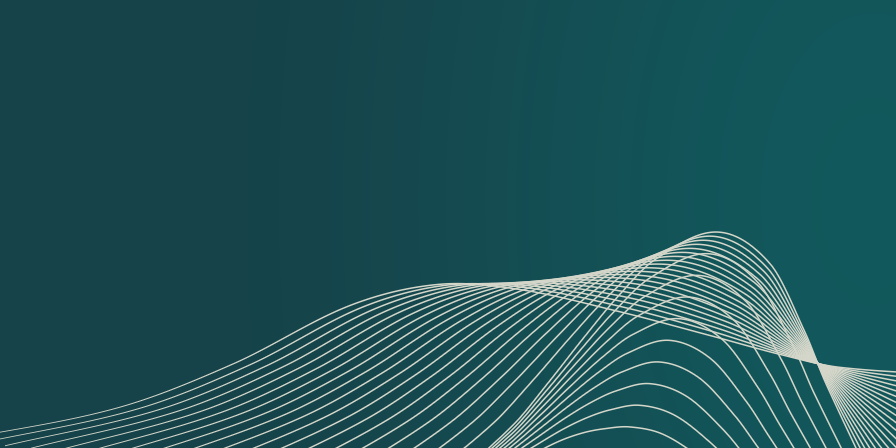
This background is drawn by a Shadertoy shader. Its source:

```glsl
// Fine pale lines weave a translucent ribbon over a deep teal gradient.
// Three guide curves are blended knot by knot; each blend is drawn as a
// smooth cubic spline y(x), with its distance corrected by the slope.

const int LAST = 10;

// Guide curves, in canvas heights: broad swell, tall crest, low inner arch
const vec2 SWELL[11] = vec2[11](
    vec2(-0.104, 0.016), vec2(0.260, 0.089), vec2(0.521, 0.188), vec2(0.781, 0.318),
    vec2(0.977, 0.365), vec2(1.159, 0.354), vec2(1.380, 0.305), vec2(1.589, 0.250),
    vec2(1.745, 0.208), vec2(1.875, 0.180), vec2(2.161, 0.161));
const vec2 CREST[11] = vec2[11](
    vec2(0.990, -0.089), vec2(1.146, 0.052), vec2(1.224, 0.146), vec2(1.302, 0.245),
    vec2(1.380, 0.339), vec2(1.464, 0.422), vec2(1.602, 0.482), vec2(1.719, 0.411),
    vec2(1.797, 0.258), vec2(1.844, 0.143), vec2(2.005, -0.198));
const vec2 ARCH[11] = vec2[11](
    vec2(0.990, -0.120), vec2(1.120, -0.049), vec2(1.185, -0.016), vec2(1.250, 0.016),
    vec2(1.302, 0.034), vec2(1.349, 0.043), vec2(1.406, 0.047), vec2(1.479, 0.031),
    vec2(1.562, -0.021), vec2(1.615, -0.068), vec2(1.771, -0.224));

// blend: 0 = swell, 1 = crest, 2 = arch
vec2 knot(int i, float blend) {
    return blend < 1.0 ? mix(SWELL[i], CREST[i], blend)
                       : mix(CREST[i], ARCH[i], blend - 1.0);
}

float slope(vec2 a, vec2 b) {
    return (b.y - a.y) / (b.x - a.x);
}

float curveDistance(vec2 p, float blend) {
    if (p.x < knot(0, blend).x || p.x > knot(LAST, blend).x) return 1.0;

    // Find the span that holds this x
    int i = 0;
    while (i < LAST - 1 && knot(i + 1, blend).x < p.x) i++;
    vec2 a = knot(i, blend), b = knot(i + 1, blend);

    // Cubic Hermite span and its derivative
    float width = b.x - a.x, rise = b.y - a.y;
    float m0 = width * slope(knot(max(i - 1, 0), blend), b);
    float m1 = width * slope(a, knot(min(i + 2, LAST), blend));
    float s = (p.x - a.x) / width;
    float c2 = 3.0 * rise - 2.0 * m0 - m1;
    float c3 = m0 + m1 - 2.0 * rise;
    float y = a.y + s * (m0 + s * (c2 + s * c3));
    float dydx = (m0 + s * (2.0 * c2 + 3.0 * s * c3)) / width;
    return abs(p.y - y) / sqrt(1.0 + dydx * dydx);
}

// Share of a pixel covered by a stroke at distance d
float strokeCoverage(float d, float halfWidth, float pixel) {
    float overlap = min(d + 0.5 * pixel, halfWidth) - max(d - 0.5 * pixel, -halfWidth);
    return clamp(overlap / pixel, 0.0, 1.0);
}

void mainImage(out vec4 fragColor, in vec2 fragCoord) {
    float pixel = 1.0 / iResolution.y;
    vec2 p = fragCoord * pixel;

    // Teal backdrop, brightest near the right edge
    float glowDistance = length((p - vec2(1.95, 0.55)) * vec2(1.0, 0.6));
    vec3 color = mix(vec3(0.068, 0.345, 0.360), vec3(0.085, 0.258, 0.285),
                     smoothstep(0.0, 1.6, glowDistance));

    // Ribbon lines: 20 from swell to crest, then 9 from crest to arch
    if (p.y < 0.52) {
        vec3 ink = vec3(0.83, 0.84, 0.79);
        float halfWidth = mix(0.0009, 0.0017, smoothstep(0.0, 0.9, p.x));
        for (int i = 0; i < 29; i++) {
            float blend = i < 20 ? float(i) / 19.0 : 1.0 + float(i - 19) / 9.0;
            float d = curveDistance(p, blend);
            color = mix(color, ink, strokeCoverage(d, halfWidth, pixel));
        }
    }

    fragColor = vec4(color, 1.0);
}
```
